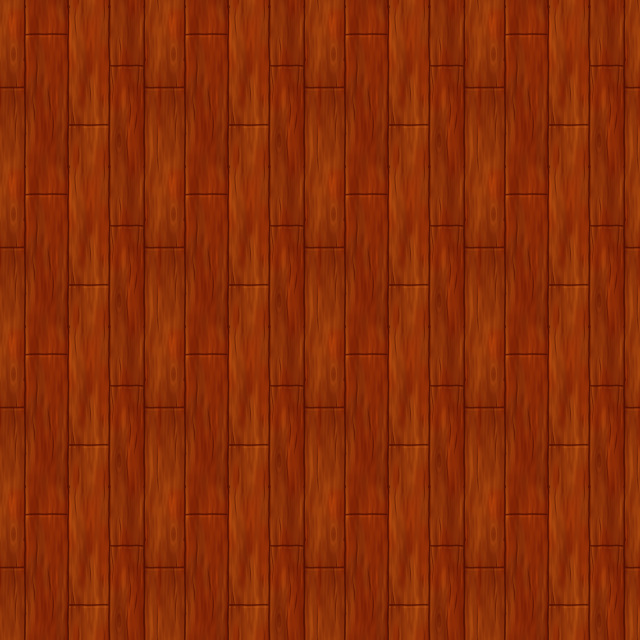
Reproduce this texture procedurally as a three.js fragment shader.

```glsl
varying vec2 vUv;

const float TILES = 4.0;
const float TAU = 6.28318;
const float SHIFT = 0.901;                              // x of the first seam
const vec4 SEAMS = vec4(0.0, 0.255, 0.526, 0.781);      // left side of each plank
const vec4 JOINTS = vec4(0.453, 0.786, 0.219, 0.589);   // butt joint of each plank
const vec4 TONES = vec4(0.0, -0.02, 0.08, -0.05);       // brightness of each plank
const vec4 KNOT_U = vec4(0.182, 0.1, 0.1, 0.063);
const vec4 KNOT_V = vec4(0.208, 0.5, 0.5, 0.531);
const vec4 KNOT_AMOUNT = vec4(1.0, 0.0, 0.0, 0.8);
const vec2 KNOT_SIZE = vec2(0.026, 0.085);
const float SEAM_INNER = 0.001;
const float SEAM_OUTER = 0.0085;
const float CRACK_WIDTH = 0.006;
const int CRACKS = 6;
const vec3 DARK_WOOD = vec3(0.39, 0.080, 0.008);
const vec3 LIGHT_WOOD = vec3(0.67, 0.285, 0.055);
const vec3 RED_TINT = vec3(1.0, 0.84, 0.65);
const vec3 GAP = vec3(0.30, 0.05, 0.005);

float hash(vec2 p) {
  return fract(sin(dot(p, vec2(127.1, 311.7))) * 43758.5);
}

// Value noise that wraps vertically after a whole number of rows
float noise(vec2 p, float rows) {
  vec2 i = floor(p);
  vec2 f = fract(p);
  f = f * f * (3.0 - 2.0 * f);
  float y0 = mod(i.y, rows);
  float y1 = mod(i.y + 1.0, rows);
  float low = mix(hash(vec2(i.x, y0)), hash(vec2(i.x + 1.0, y0)), f.x);
  float high = mix(hash(vec2(i.x, y1)), hash(vec2(i.x + 1.0, y1)), f.x);
  return mix(low, high, f.y);
}

// Tapered hairline cracks: x is the dark line, y its lit lip
vec2 cracks(vec2 q, float plankWidth, float seed) {
  vec2 mask = vec2(0.0);
  for (int i = 0; i < CRACKS; i++) {
    vec2 key = vec2(float(i) + 1.3, seed);
    float side = hash(key);
    float halfLength = mix(0.04, 0.15, hash(key + 5.1));
    float along = (q.y - hash(key + 2.7)) / halfLength;
    float taper = max(1.0 - along * along, 0.0);
    float bend = 0.003 * sin(q.y * 30.0 + side * 40.0) + 0.012 * along * (side - 0.5);
    float d = q.x - plankWidth * mix(0.08, 0.92, side) - bend;
    mask.x = max(mask.x, taper * (1.0 - smoothstep(0.0, CRACK_WIDTH, abs(d))));
    mask.y = max(mask.y, taper * (1.0 - smoothstep(0.0, 0.008, abs(d - 0.009))));
  }
  return mask;
}

void main() {
  vec2 p = fract(vUv * TILES);

  // Nearest wavering seam on either side, and the plank between them
  float left = 1.0;
  float right = 1.0;
  float id = 0.0;
  float joint = 0.0;
  float tone = 0.0;
  vec3 knot = vec3(0.0);
  for (int i = 0; i < 4; i++) {
    float row = float(i) * 7.0 + 0.5;
    float waver = 0.006 * (noise(vec2(row, p.y * 7.0), 7.0) - 0.5)
                + 0.004 * (noise(vec2(row + 40.0, p.y * 28.0), 28.0) - 0.5);
    float s = fract(p.x - SHIFT - SEAMS[i] + waver);
    right = min(right, 1.0 - s);
    if (s < left) {
      left = s;
      id = float(i);
      joint = JOINTS[i];
      tone = TONES[i];
      knot = vec3(KNOT_U[i], KNOT_V[i], KNOT_AMOUNT[i]);
    }
  }
  float seed = id * 17.0 + 3.0;
  float jointWaver = 0.006 * (noise(vec2(left * 24.0 + seed, 0.5), 2.0) - 0.5);
  vec2 q = vec2(left, fract(p.y - joint + jointWaver));

  // Long straight fibres that part around the knot
  float r = length((q - knot.xy) / KNOT_SIZE);
  float knotMask = knot.z * exp(-r * r);
  float u = mix(q.x, knot.x, 0.6 * knotMask);
  u += 0.016 * (noise(vec2(q.x * 6.0 + seed, q.y * 5.0), 5.0) - 0.5);
  float broad = noise(vec2(u * 16.0 + seed, q.y * 3.0), 3.0);
  float fibre = noise(vec2(u * 45.0 + seed * 2.0, q.y * 4.0), 4.0);
  float fine = noise(vec2(u * 90.0 + seed * 3.0, q.y * 14.0), 14.0);
  float streak = noise(vec2(u * 60.0 + seed * 5.0, q.y * 5.0), 5.0);
  float red = noise(vec2(u * 22.0 + seed * 7.0, q.y * 5.0), 5.0);

  float t = 0.58 + tone - 0.04 * sin(TAU * (p.y - 0.08));
  t += 0.36 * (broad - 0.5) + 0.28 * (fibre - 0.5) + 0.26 * (fine - 0.5);
  t += 0.20 * smoothstep(0.72, 0.95, streak) - 0.14 * smoothstep(0.30, 0.08, streak);
  t += knotMask * (0.14 * sin(r * 11.0) - 0.35 * exp(-r * r * 8.0));

  // Shaded plank sides, with a broken bright lip beside seams and joints
  float sideGap = min(left, right);
  float endGap = min(q.y, 1.0 - q.y);
  float lip = 1.0 - smoothstep(0.0, 0.010, abs(left - 0.015));
  float endLip = 1.0 - smoothstep(0.0, 0.009, abs(1.0 - q.y - 0.014));
  t -= 0.12 * exp(-sideGap / 0.016) + 0.06 * exp(-endGap / 0.015);
  t += 0.22 * lip * smoothstep(0.35, 0.8, fibre) + 0.20 * endLip * smoothstep(0.1, 0.6, streak);

  vec2 crack = cracks(q, left + right, seed);
  t += 0.16 * crack.y;
  vec3 color = mix(DARK_WOOD, LIGHT_WOOD, clamp(t, 0.0, 1.1));
  color *= mix(vec3(1.0), RED_TINT, smoothstep(0.45, 0.8, red));
  color = mix(color, GAP, 0.5 * crack.x);

  // Gaps between planks, thicker where the wood is chipped
  float chip = 0.006 * smoothstep(0.75, 0.95, noise(vec2(id + 0.5, p.y * 24.0), 24.0));
  float seam = 1.0 - smoothstep(SEAM_INNER, SEAM_OUTER, sideGap - chip);
  float butt = 1.0 - smoothstep(SEAM_INNER, SEAM_OUTER, endGap);
  color = mix(color, GAP, max(0.85 * seam, 0.75 * butt));
  gl_FragColor = vec4(color, 1.0);
}
```
